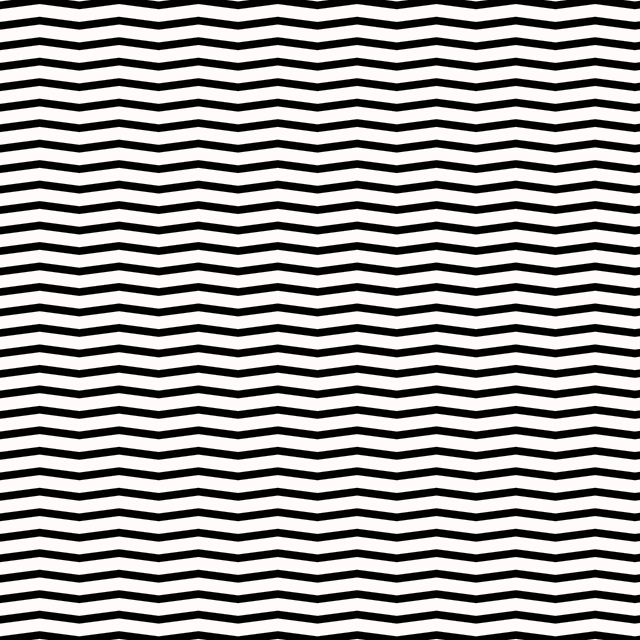
Reproduce this pattern procedurally as a three.js fragment shader.

```glsl
// Thin black horizontal zigzag stripes, evenly stacked on warm white paper.
varying vec2 vUv;

// Lengths are fractions of the canvas
const float WAVE_LENGTH  = 0.1240;  // valley to valley, first valley at x = 0
const float WAVE_HEIGHT  = 0.0081;  // centre line, valley to peak
const float LINE_SPACING = 0.0320;  // from one line to the next
const float LINE_WIDTH   = 0.0121;  // measured vertically
const float TOP_LINE     = 0.9957;  // mean height of the uppermost line
const float EDGE_PIXELS  = 1.15;    // softness of the line edges

const vec3 PAPER = vec3(1.0, 0.984, 0.982);
const vec3 INK   = vec3(0.004);

// Triangle wave from -0.5 in the valleys to 0.5 on the peaks
float zigzag(float x) {
  return 0.5 - abs(2.0 * fract(x) - 1.0);
}

// Vertical distance to the nearest of the stacked lines
float lineDistance(vec2 p) {
  float height = p.y - TOP_LINE - WAVE_HEIGHT * zigzag(p.x / WAVE_LENGTH);
  return abs(fract(height / LINE_SPACING + 0.5) - 0.5) * LINE_SPACING;
}

void main() {
  // Signed distance to the line edge, softened over about one pixel
  float edge = lineDistance(vUv) - 0.5 * LINE_WIDTH;
  float softness = EDGE_PIXELS * max(fwidth(vUv.y), 1e-5);
  float coverage = clamp(0.5 - edge / softness, 0.0, 1.0);

  gl_FragColor = vec4(mix(PAPER, INK, coverage), 1.0);
}
```
